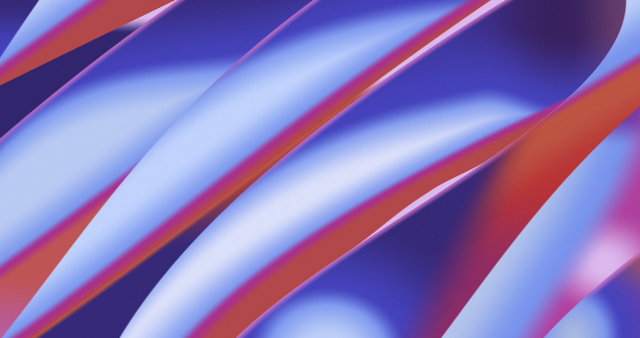
Give the GLSL for this background, as a Shadertoy shader.

```glsl
// Overlapping satin blades sweeping diagonally, pale blue lobes with indigo shade and red undersides.

const vec3 SKY = vec3(0.47, 0.58, 0.93);
const vec3 PALE = vec3(0.74, 0.81, 0.97);
const vec3 INDIGO = vec3(0.21, 0.16, 0.47);
const vec3 VIVID = vec3(0.27, 0.26, 0.74);
const vec3 MAGENTA = vec3(0.66, 0.19, 0.55);
const vec3 EMBER = vec3(0.70, 0.28, 0.29);
const vec3 ORANGE = vec3(0.74, 0.33, 0.26);
const vec3 PINK = vec3(0.85, 0.48, 0.80);
const vec3 PEARL = vec3(0.86, 0.72, 0.93);

// Cubic through four values spaced evenly over t = 0..1.
float cubic(float t, vec4 v) {
    float s = t * 3.0;
    vec3 d = v.yzw - v.xyz;
    vec2 dd = d.yz - d.xy;
    return v.x + s * (d.x + (s - 1.0) * 0.5 * (dd.x + (s - 2.0) / 3.0 * (dd.y - dd.x)));
}

// Approximate distance to the right of an edge, given its x at four heights.
float rightOf(vec2 p, vec4 xs) {
    return (p.x - cubic(p.y, xs)) * 0.65;
}

// Depth below a crest, given its heights between x = a and x = b.
float below(vec2 p, float a, float b, vec4 ys) {
    return cubic((p.x - a) / (b - a), ys) - p.y;
}

// Depth inside an ellipse.
float inEllipse(vec2 p, vec2 center, vec2 radius) {
    return (1.0 - length((p - center) / radius)) * min(radius.x, radius.y);
}

// Usual sine hash, for faint grain.
float hash(vec2 p) {
    return fract(sin(dot(p, vec2(12.9898, 78.233))) * 43758.5453);
}

vec3 cover(vec3 under, vec3 over, float d) {
    float aa = 0.8 / iResolution.y;
    return mix(under, over, smoothstep(-aa, aa, d));
}

// Satin cross-section: shade above the crest, pale body, glowing lower hem.
vec3 blade(float edge, float crest, float hem, vec3 pale, vec3 shade, vec3 ember) {
    float lit = smoothstep(-0.025, 0.04, crest);
    vec3 body = mix(SKY, pale, smoothstep(0.0, 0.13, min(crest, hem)));
    vec3 dark = mix(VIVID, shade, smoothstep(0.0, 0.24, -crest));
    vec3 c = mix(dark, body, lit);
    c = mix(c, MAGENTA, smoothstep(0.028, -0.002, hem));
    c = mix(c, ember, smoothstep(0.0, -0.035, hem));
    float rim = (1.0 - smoothstep(0.0, 0.022, edge)) * (1.0 - lit);
    return mix(c, PINK, 0.75 * rim);
}

void mainImage(out vec4 fragColor, in vec2 fragCoord) {
    vec2 p = fragCoord / iResolution.y;
    p.x *= 1.8963 * iResolution.y / iResolution.x;
    vec3 c = mix(VIVID, INDIGO, smoothstep(0.85, 1.0, p.y));

    // Upper left corner blade and the dark fold beneath it.
    float edge = rightOf(p, vec4(-0.52, -0.31, -0.104, 0.116));
    float hem = -rightOf(p, vec4(-1.09, -0.63, -0.173, 0.292));
    c = cover(c, blade(edge, 0.3, hem, PALE, INDIGO, EMBER), edge);
    edge = rightOf(p, vec4(-1.53, -0.84, -0.163, 0.52));
    c = cover(c, mix(INDIGO * 0.92, PEARL, smoothstep(0.90, 0.95, p.y)), edge);

    // First broad blade.
    edge = rightOf(p, vec4(-0.64, -0.285, 0.09, 0.527));
    float crest = below(p, 0.0, 0.75, vec4(0.574, 0.743, 0.802, 0.832));
    hem = -rightOf(p, vec4(-0.285, 0.186, 0.63, 1.06));
    vec3 ember = mix(vec3(0.72, 0.36, 0.62), vec3(0.75, 0.33, 0.33), smoothstep(0.0, 0.2, p.y));
    c = cover(c, blade(edge, crest, hem, PALE * 0.98, INDIGO, ember), edge);

    // Second blade and its underside.
    edge = rightOf(p, vec4(0.005, 0.26, 0.545, 0.928));
    crest = below(p, 0.693, 1.485, vec4(0.807, 0.918, 0.978, 1.012));
    hem = -rightOf(p, vec4(0.054, 0.495, 0.928, 1.41));
    c = cover(c, blade(edge, crest, hem, PALE * 1.02, INDIGO, EMBER), edge);
    edge = rightOf(p, vec4(0.094, 0.55, 0.99, 1.455));
    vec3 under = mix(INDIGO, EMBER * 0.88, smoothstep(0.25, 0.48, p.y));
    under = mix(ORANGE, under, smoothstep(0.0, 0.02, edge));
    c = cover(c, mix(under, PEARL, smoothstep(0.70, 0.78, p.y)), edge);

    // Central blade, fading to shade at its right tip.
    edge = rightOf(p, vec4(0.354, 0.619, 1.005, 1.498));
    crest = below(p, 0.817, 1.634, vec4(0.512, 0.639, 0.710, 0.757));
    crest -= 0.10 * smoothstep(1.42, 1.70, p.x);
    hem = -rightOf(p, vec4(0.57, 0.985, 1.61, 2.4));
    vec3 shade = mix(vec3(0.24, 0.20, 0.60), vec3(0.22, 0.13, 0.37), smoothstep(1.3, 1.65, p.x));
    shade = mix(shade, vec3(0.40, 0.24, 0.42), smoothstep(1.68, 1.86, p.x));
    c = cover(c, blade(edge, crest, hem, vec3(0.86, 0.88, 0.98), shade, EMBER), edge);

    // Pearl sliver, then the crimson blade with a small lobe.
    edge = rightOf(p, vec4(0.70, 1.151, 1.634, 1.856));
    float sliver = 0.022 * smoothstep(0.25, 0.42, p.y) * (1.0 - smoothstep(0.44, 0.53, p.y));
    c = cover(c, PEARL, edge + sliver);
    crest = inEllipse(p, vec2(0.97, -0.05), vec2(0.21, 0.18));
    vec3 fold = blade(edge, crest, 0.3, PALE, INDIGO, EMBER);
    vec3 crimson = mix(vec3(0.55, 0.17, 0.40), vec3(0.72, 0.20, 0.21), smoothstep(0.15, 0.48, p.y));
    float bend = p.x - 1.19 - 0.5 * p.y;
    fold = mix(fold, crimson, smoothstep(-0.04, 0.14, bend));
    float ridge = p.y - 0.715 - 0.6 * (p.x - 1.708);
    fold = mix(fold, ORANGE, smoothstep(-0.22, -0.06, ridge) * smoothstep(0.0, 0.12, bend));
    fold = mix(fold, MAGENTA, smoothstep(-0.03, 0.005, ridge));
    fold = mix(fold, mix(SKY, PALE, smoothstep(0.03, 0.2, ridge)), smoothstep(-0.01, 0.03, ridge));
    c = cover(c, fold, edge);

    // Right blade with a magenta and pink flank.
    edge = rightOf(p, vec4(1.307, 1.56, 1.874, 2.33));
    hem = -rightOf(p, vec4(1.55, 1.76, 1.90, 1.83));
    float glow = length((p - vec2(1.79, 0.22)) * vec2(1.0, 1.2));
    vec3 flank = mix(PEARL, vec3(0.69, 0.25, 0.62), smoothstep(0.02, 0.20, glow));
    fold = mix(SKY, PALE * 0.95, smoothstep(0.02, 0.15, hem));
    fold = mix(fold, mix(VIVID, MAGENTA, 0.45), smoothstep(0.56, 0.66, p.y));
    fold = mix(fold, flank, smoothstep(0.03, -0.05, hem));
    c = cover(c, fold, edge);

    // Lower right corner blade.
    edge = rightOf(p, vec4(1.61, 2.0, 2.5, 3.02));
    crest = inEllipse(p, vec2(1.70, 0.0), vec2(0.125, 0.15));
    shade = mix(vec3(0.55, 0.22, 0.58), ORANGE, smoothstep(0.08, 0.22, p.y));
    c = cover(c, blade(edge, crest, 0.3, PALE * 0.9, shade, EMBER), edge);

    c += (hash(floor(p * 270.0)) - 0.5) * 0.008;
    fragColor = vec4(c, 1.0);
}
```
